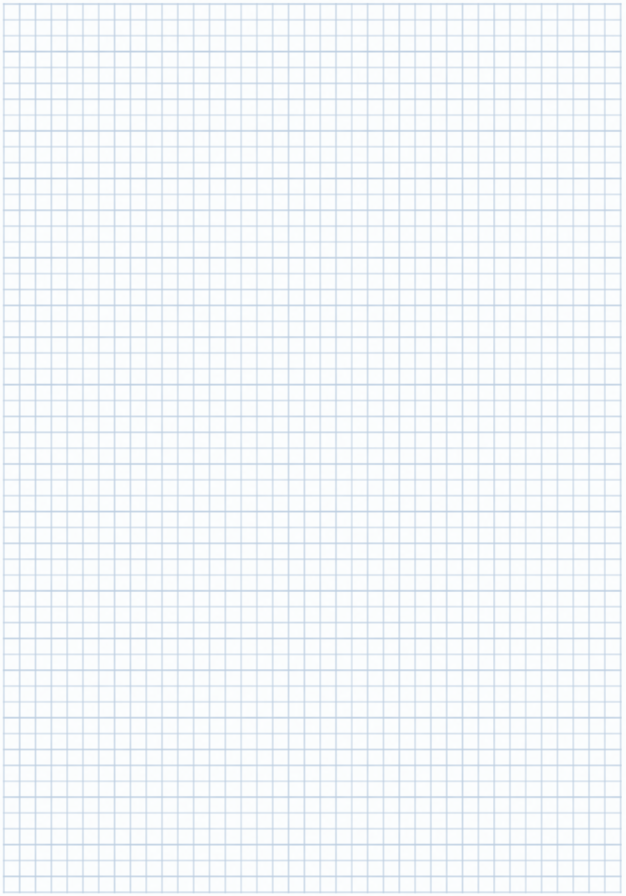
A Shadertoy shader for this pattern:

```glsl
// Squared paper: a fine pale blue grid with uneven ink on an off-white sheet.
#define CELLS vec2(39.0, 56.0)
#define GRID_MIN vec2(0.0062, 0.0042)
#define GRID_MAX vec2(0.9915, 0.9955)
#define LINE_WIDTH 0.0018
#define LINE_BLUR 0.0019
#define PAPER vec3(0.985, 0.992, 0.994)
#define INK vec3(0.735, 0.805, 0.880)
#define ROW_BEAT 0.38095
#define GRAIN 0.006

float hash(vec2 p) {
    vec3 q = fract(vec3(p.xyx) * 0.1031);
    q += dot(q, q.yzx + 33.33);
    return fract((q.x + q.y) * q.z);
}

float valueNoise(vec2 p) {
    vec2 i = floor(p);
    vec2 f = fract(p);
    f = f * f * (3.0 - 2.0 * f);
    return mix(mix(hash(i), hash(i + vec2(1, 0)), f.x),
               mix(hash(i + vec2(0, 1)), hash(i + vec2(1, 1)), f.x), f.y);
}

// Box-filtered coverage of a thin line, with distances in canvas heights
vec2 lineCoverage(vec2 dist, float blur) {
    float peak = min(1.0, LINE_WIDTH / blur);
    return clamp((0.5 * (LINE_WIDTH + blur) - dist) / blur, 0.0, peak);
}

void mainImage(out vec4 fragColor, in vec2 fragCoord) {
    vec2 uv = fragCoord / iResolution.xy;
    vec2 canvas = vec2(iResolution.x / iResolution.y, 1.0);
    float blur = max(LINE_BLUR, 1.0 / iResolution.y);

    // Nearest grid line on each axis
    vec2 cellSize = (GRID_MAX - GRID_MIN) / CELLS;
    vec2 grid = (uv - GRID_MIN) / cellSize;
    vec2 index = clamp(round(grid), vec2(0.0), CELLS);
    vec2 coverage = lineCoverage(abs(grid - index) * cellSize * canvas, blur);

    // Stop the lines at the outer frame
    vec2 outside = max(GRID_MIN - uv, uv - GRID_MAX) * canvas;
    vec2 inside = clamp(0.5 + (0.5 * LINE_WIDTH - outside) / blur, 0.0, 1.0);
    coverage *= inside.yx;

    // Ink strength: rows beat in a slow rhythm, columns vary at random
    float row = CELLS.y - index.y;
    float beat = 0.5 + 0.5 * cos(6.28319 * (row * ROW_BEAT - 0.1));
    float rowInk = 0.56 + 0.40 * beat * beat;
    float columnInk = 0.58 + 0.18 * hash(vec2(index.x, 7.0));
    vec2 ink = coverage * vec2(columnInk, rowInk);
    ink *= 0.93 + 0.14 * valueNoise(uv * canvas * 90.0);

    // Paper with faint grain, then both sets of lines
    vec3 color = PAPER + GRAIN * (valueNoise(uv * canvas * 260.0) - 0.5);
    color = mix(color, INK, 1.0 - (1.0 - ink.x) * (1.0 - ink.y));
    fragColor = vec4(color, 1.0);
}
```
